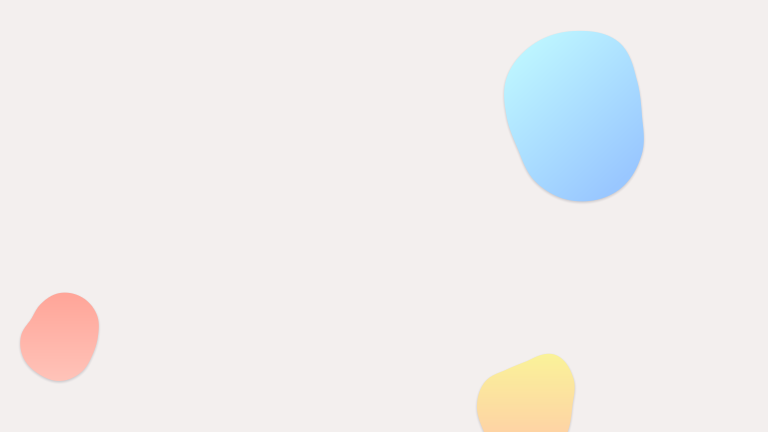
Give the GLSL for this background, as a Shadertoy shader.

```glsl
// Three smooth pebbles (blue, coral, yellow) on a pale warm ground.
// Each outline is a closed Catmull-Rom curve of radius over angle, filled
// with a linear gradient and set above a faint, soft drop shadow.

const float CANVAS_HEIGHT = 432.0;   // design units from bottom to top
const int   KNOTS = 12;              // radii per outline, evenly spaced in angle
const float TAU = 6.2831853;

const vec3  GROUND       = vec3(0.953, 0.937, 0.933);
const vec3  SHADOW       = vec3(0.45, 0.45, 0.50);
const float SHADOW_ALPHA = 0.34;
const float SHADOW_BLUR  = 2.6;
const vec2  SHADOW_SHIFT = vec2(0.0, -1.2);

const vec2 BLUE_CENTRE   = vec2(575.0, 316.0);
const vec2 CORAL_CENTRE  = vec2(60.0, 96.0);
const vec2 YELLOW_CENTRE = vec2(526.0, 27.0);

const vec3 BLUE_LIGHT    = vec3(0.74, 0.96, 1.00);
const vec3 BLUE_DEEP     = vec3(0.60, 0.78, 1.00);
const vec3 CORAL_TOP     = vec3(1.00, 0.645, 0.595);
const vec3 CORAL_BOTTOM  = vec3(1.00, 0.765, 0.725);
const vec3 YELLOW_TOP    = vec3(0.98, 0.95, 0.60);
const vec3 YELLOW_BOTTOM = vec3(0.995, 0.83, 0.645);

// Radii run counter-clockwise from the right.
const float BLUE_RADII[KNOTS] = float[KNOTS](
    67.0, 71.5, 86.0, 85.0, 83.0, 78.5, 68.5, 66.0, 77.0, 85.0, 86.0, 77.0);
const float CORAL_RADII[KNOTS] = float[KNOTS](
    38.0, 42.5, 44.5, 43.0, 37.5, 33.5, 39.0, 42.5, 43.5, 45.0, 42.0, 37.5);
const float YELLOW_RADII[KNOTS] = float[KNOTS](
    46.5, 54.5, 58.0, 43.5, 40.5, 47.0, 49.0, 49.5, 55.0, 58.0, 58.0, 49.0);

// Approximate signed distance to a closed polar outline.
float pebbleDistance(vec2 p, float radii[KNOTS]) {
    float turn = fract(atan(p.y, p.x) / TAU) * float(KNOTS);
    int i = int(turn) % KNOTS;
    float t = fract(turn);

    float before = radii[(i + KNOTS - 1) % KNOTS];
    float start  = radii[i];
    float end    = radii[(i + 1) % KNOTS];
    float after  = radii[(i + 2) % KNOTS];

    // Cubic coefficients give both the radius and its slope.
    float a = 0.5 * (end - before);
    float b = before - 2.5 * start + 2.0 * end - 0.5 * after;
    float c = 0.5 * (after - before) + 1.5 * (start - end);
    float radius = start + t * (a + t * (b + t * c));
    float slope = (a + t * (2.0 * b + 3.0 * t * c)) * float(KNOTS) / TAU;
    return (length(p) - radius) / length(vec2(1.0, slope / radius));
}

// Lays the shadow first, then the antialiased fill.
vec3 drawPebble(vec3 base, vec2 p, float radii[KNOTS], vec3 fill, float pixel) {
    float shadowEdge = pebbleDistance(p - SHADOW_SHIFT, radii);
    float shadow = 1.0 - smoothstep(-SHADOW_BLUR, SHADOW_BLUR, shadowEdge);
    base = mix(base, SHADOW, SHADOW_ALPHA * shadow);

    float coverage = clamp(0.5 - pebbleDistance(p, radii) / pixel, 0.0, 1.0);
    return mix(base, fill, coverage);
}

// Linear blend between two points along an axis.
vec3 gradient(vec2 p, vec2 from, vec2 to, vec3 first, vec3 last) {
    vec2 axis = to - from;
    float t = dot(p - from, axis) / dot(axis, axis);
    return mix(first, last, clamp(t, 0.0, 1.0));
}

void mainImage(out vec4 fragColor, in vec2 fragCoord) {
    float pixel = CANVAS_HEIGHT / iResolution.y;
    vec2 p = fragCoord * pixel;
    vec3 color = GROUND;

    vec2 q = p - BLUE_CENTRE;
    vec3 fill = gradient(q, vec2(-58.0, 58.0), vec2(52.0, -60.0), BLUE_LIGHT, BLUE_DEEP);
    color = drawPebble(color, q, BLUE_RADII, fill, pixel);

    q = p - CORAL_CENTRE;
    fill = gradient(q, vec2(0.0, 44.0), vec2(0.0, -45.0), CORAL_TOP, CORAL_BOTTOM);
    color = drawPebble(color, q, CORAL_RADII, fill, pixel);

    q = p - YELLOW_CENTRE;
    fill = gradient(q, vec2(0.0, 51.0), vec2(0.0, -27.0), YELLOW_TOP, YELLOW_BOTTOM);
    color = drawPebble(color, q, YELLOW_RADII, fill, pixel);

    fragColor = vec4(color, 1.0);
}
```
